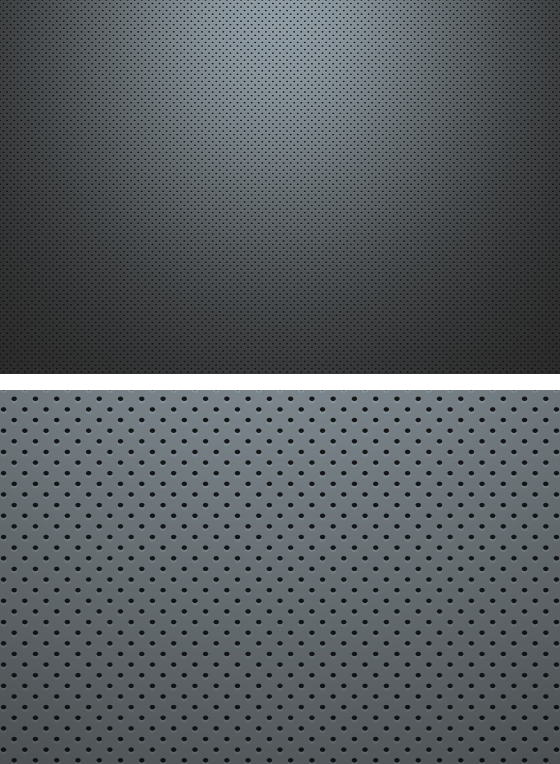
Top, the full canvas; bottom, a detail of the centre.
Write a Shadertoy shader that draws this pattern.

```glsl
// Perforated steel sheet lit by a soft lamp at the top centre.
// An elliptical Gaussian falloff shades the metal; two interleaved square
// lattices of small holes, each with a lit lower rim, cover it.

// Distance from p to the nearest hole centre, on a staggered unit lattice.
float holeDistance(vec2 p) {
    vec2 squash = vec2(0.92, 1.1); // holes are slightly wider than tall
    float even = length((fract(p) - 0.5) * squash);
    float odd = length((fract(p + 0.5) - 0.5) * squash);
    return min(even, odd);
}

// Antialiased coverage of the holes, with pixel the size of one pixel in p.
float holeMask(vec2 p, float radius, float pixel) {
    return clamp(0.5 + (radius - holeDistance(p)) / pixel, 0.0, 1.0);
}

// Metal colour, from blue-grey under the lamp to warm charcoal in the corners.
vec3 metal(vec2 uv) {
    vec2 fromLamp = (uv - vec2(0.5, 1.0)) / vec2(0.56, 1.0);
    float light = exp(-dot(fromLamp, fromLamp) / 0.52);
    return mix(vec3(0.155, 0.153, 0.152), vec3(0.56, 0.61, 0.64), light);
}

void mainImage(out vec4 fragColor, in vec2 fragCoord) {
    vec2 uv = fragCoord / iResolution.xy;

    // 79 holes per row, counted from the top edge; rows are half a pitch apart
    float pixel = 79.0 / iResolution.x;
    vec2 p = (fragCoord - vec2(0.0, iResolution.y)) * pixel;

    vec3 color = metal(uv);

    // Lit lower rim, then the dark hole over it
    color *= 1.0 + 0.12 * holeMask(p + vec2(0.0, 0.1), 0.13, pixel);
    color = mix(color, vec3(0.04, 0.045, 0.05), 0.92 * holeMask(p, 0.115, pixel));

    fragColor = vec4(color, 1.0);
}
```
